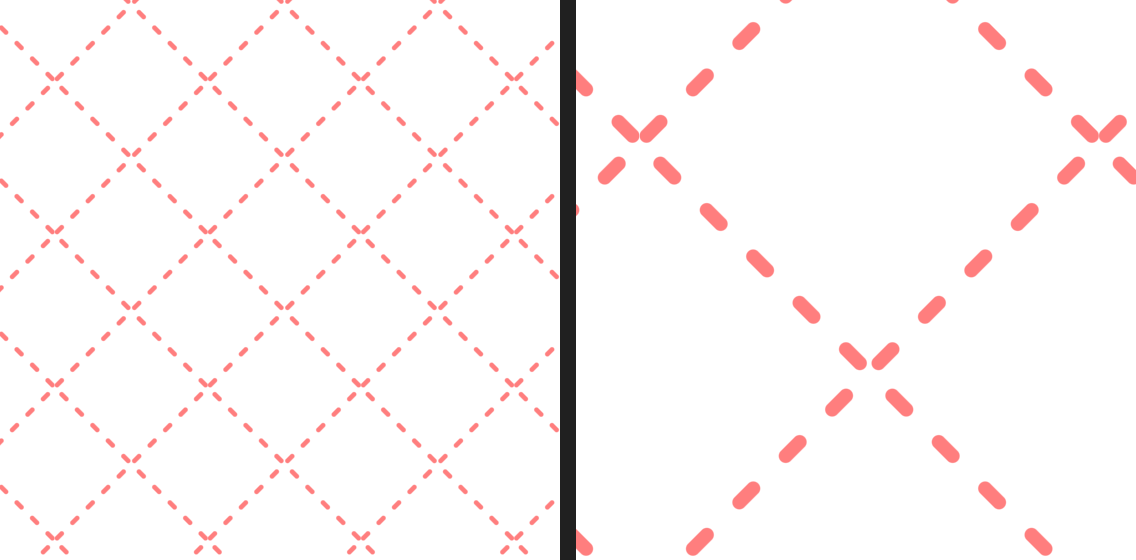
Left: the whole. Right: its middle third, enlarged.
This pattern is drawn by a Shadertoy shader. Its source:

```glsl
// Diamond lattice of short, round-ended coral dashes on white.
// Two mirrored families of diagonals share one square tile; the dash run
// restarts in every tile, so the dashes close up into a small V at its corner.

#define PERIOD      0.27344               // tile side, in canvas heights
#define CORNER      vec2(0.0977, 0.8551)  // a crossing where the dash run restarts
#define DASHES      9.0                   // index of the last dash in a tile
#define DASH_STEP   0.02762               // vertical spacing of dash centres
#define FIRST_DASH  0.01654               // drop from the corner to the first centre
#define HALF_LENGTH 0.00586               // half of the straight part of a dash
#define RADIUS      0.00415               // half of the stroke width
#define PAPER       vec3(1.0)
#define INK         vec3(1.0, 0.495, 0.495)

// Wrap a coordinate to the interval centred on zero
float wrapCentered(float x, float period) {
    return x - period * round(x / period);
}

// Distance to the dashes on the diagonals x = y + n * PERIOD
float dashedDiagonal(vec2 p) {
    float offset = wrapCentered(p.x - p.y, PERIOD);
    float along = p.y + 0.5 * offset;

    // Split the tile seam halfway between the last dash and the next first one
    float seam = 0.5 * (PERIOD - DASHES * DASH_STEP);
    along = mod(along - FIRST_DASH + seam, PERIOD) - seam;
    float index = clamp(round(along / DASH_STEP), 0.0, DASHES);

    // Capsule in coordinates along and across the diagonal
    vec2 q = vec2((along - index * DASH_STEP) * sqrt(2.0), offset * sqrt(0.5));
    q.x = max(abs(q.x) - HALF_LENGTH, 0.0);
    return length(q) - RADIUS;
}

void mainImage(out vec4 fragColor, in vec2 fragCoord) {
    // Measured rightward and downward from the tile corner
    vec2 p = (fragCoord / iResolution.y - CORNER) * vec2(1.0, -1.0);

    // Falling diagonals and their mirror image
    float dist = min(dashedDiagonal(p), dashedDiagonal(vec2(-p.x, p.y)));

    // Edge smoothing over about one pixel
    float edge = 0.85 / iResolution.y;
    float coverage = 1.0 - smoothstep(-edge, edge, dist);
    fragColor = vec4(mix(PAPER, INK, coverage), 1.0);
}
```
